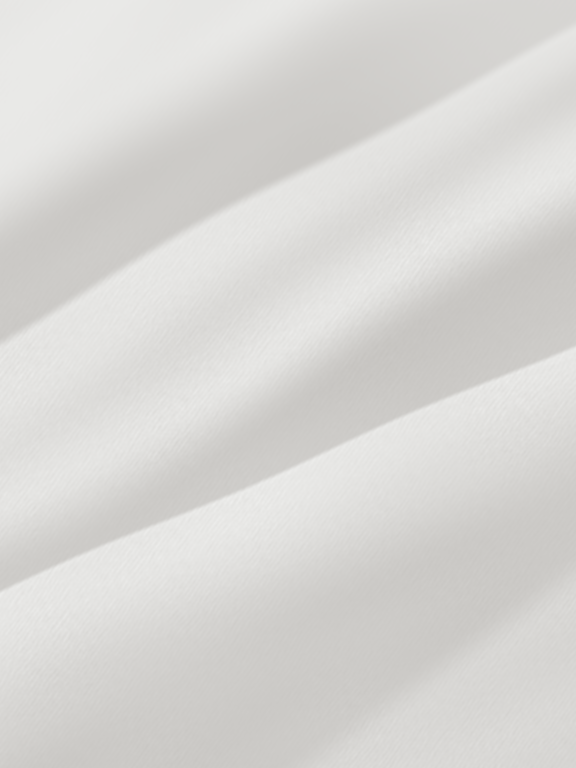
This texture is drawn by a Shadertoy shader. Its source:

```glsl
// Soft white twill cloth lying in diagonal folds, lit from the upper left.
// Fold lines are curves y(x); light is blended fold by fold from top to bottom,
// then gradient noise adds broad unevenness and the fine slanted weave.

vec2 gradientAt(vec2 cell) {
    vec3 h = fract(vec3(cell.xyx) * vec3(0.1031, 0.1030, 0.0973));
    h += dot(h, h.yzx + 33.33);
    float angle = 6.2832 * fract((h.x + h.y) * h.z);
    return vec2(cos(angle), sin(angle));
}

float gradientNoise(vec2 p) {
    vec2 i = floor(p), f = p - i;
    vec2 u = f * f * f * (f * (f * 6.0 - 15.0) + 10.0);
    vec2 e = vec2(0.0, 1.0);
    float low = mix(dot(gradientAt(i), f), dot(gradientAt(i + e.yx), f - e.yx), u.x);
    float high = mix(dot(gradientAt(i + e), f - e), dot(gradientAt(i + 1.0), f - 1.0), u.x);
    return mix(low, high, u.y);
}

vec2 rotate(vec2 p, float angle) {
    float c = cos(angle), s = sin(angle);
    return vec2(c * p.x + s * p.y, c * p.y - s * p.x);
}

// Light on the folds, 0 in shade and 1 in full light
float foldLight(vec2 p) {
    float x = p.x;
    float topCrest = 0.995 + 0.56 * x - 0.10 * x * x;
    float upperEdge = 0.745 + 0.58 * x - 0.04 * x * x - 0.007 * cos(9.0 * x);
    float midCrest = 0.405 + 0.585 * x - 0.02 * sin(6.0 * x);
    float lowerEdge = 0.307 + 0.43 * x + 0.004 * sin(11.0 * x);
    float cornerCrest = -0.375 + 0.72 * x;

    // Top fold, rolling into shade
    float shade = 0.27 + 0.27 * smoothstep(0.5, 1.0, x);
    float light = mix(0.93, shade, smoothstep(-0.06 - 0.08 * x, 0.11, topCrest - p.y));

    // Middle fold: lit rim, shallow valley, bright crest, shaded underside
    float across = (upperEdge - p.y) / (upperEdge - midCrest);
    float valley = (across - mix(0.58, 0.40, x)) / 0.22;
    float middle = 0.88 - mix(0.17, 0.34, x) * exp(-valley * valley);
    float underside = mix(0.30, 0.21, smoothstep(0.0, 0.15, p.y - lowerEdge));
    middle = mix(middle, underside, smoothstep(-0.055, 0.085, midCrest - p.y));
    light = mix(light, middle, smoothstep(-0.010, 0.016, upperEdge - p.y));

    // Lower fold, fading slowly away from its sharp edge
    float depth = lowerEdge - p.y;
    float lower = mix(0.88, 0.27, smoothstep(0.02, mix(0.38, 0.27, x), depth));
    lower = mix(lower, 0.54, smoothstep(-0.035, 0.045, cornerCrest - p.y));
    light = mix(light, lower, smoothstep(-0.004, 0.006, depth));

    // Thin bright rims on the two crisp edges
    float upperRim = (upperEdge - p.y - 0.006) / 0.010;
    float lowerRim = (depth - 0.005) / 0.007;
    return light + 0.06 * exp(-upperRim * upperRim) + 0.05 * exp(-lowerRim * lowerRim);
}

void mainImage(out vec4 fragColor, in vec2 fragCoord) {
    vec2 p = fragCoord / iResolution.x;
    float light = foldLight(p);

    // Broad unevenness drawn out along the folds
    vec2 along = rotate(p, 0.52);
    light += 0.10 * gradientNoise(along * vec2(2.5, 9.0) + 3.0);

    // Twill: broken slanted ribs, in focus around the middle and bottom
    vec2 thread = rotate(p, 0.95);
    float drift = gradientNoise(p * 14.0);
    float ribs = sin(6.2832 * (thread.y * 135.0 + 0.8 * drift));
    float fibres = gradientNoise(thread * vec2(60.0, 170.0));
    float grain = gradientNoise(p * 190.0 + 17.0);
    float focus = 1.0 - 0.85 * smoothstep(0.72, 1.05, p.y - 0.22 * p.x);
    float patches = 0.75 + 0.6 * gradientNoise(p * 5.0 + 8.0);
    float weave = ribs * (0.030 + 0.05 * abs(fibres)) + 0.11 * fibres + 0.07 * grain;
    light += weave * focus * patches * mix(0.45, 1.0, smoothstep(0.2, 0.75, light));

    // Warm grey shade to nearly neutral white
    vec3 color = mix(vec3(0.752, 0.742, 0.728), vec3(0.922, 0.922, 0.915), light);
    fragColor = vec4(clamp(color, 0.0, 1.0), 1.0);
}
```
